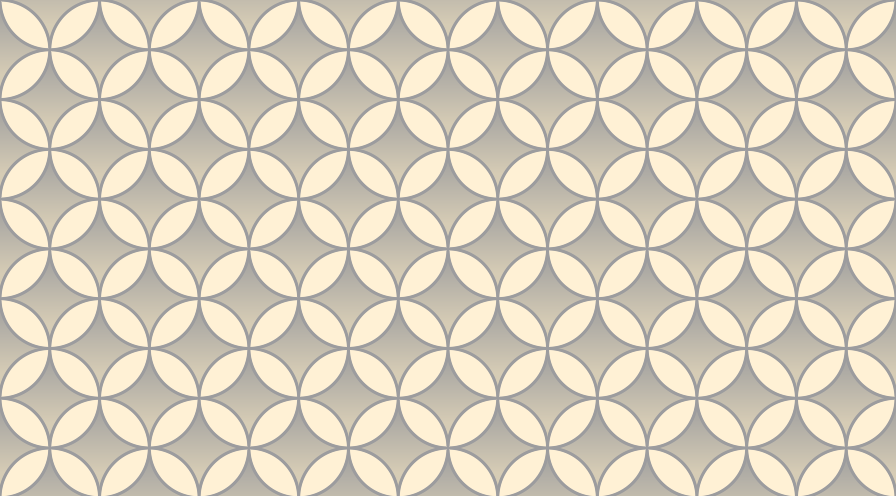
Write a WebGL 1 fragment shader that draws this pattern.

```glsl
precision highp float;
uniform vec2 u_resolution;

// Offset from the nearest point of the unit grid shifted by "shift"
vec2 cellOffset(vec2 p, vec2 shift) {
  return fract(p - shift + 0.5) - 0.5;
}

void main() {
  // Nine repeats across, measured from the top left corner
  float pixel = 9.0 / u_resolution.x;
  vec2 p = vec2(gl_FragCoord.x, gl_FragCoord.y - u_resolution.y) * pixel;

  // Two interleaved grids of touching circles
  vec2 a = cellOffset(p, vec2(0.5, 0.0));
  vec2 b = cellOffset(p, vec2(0.0, 0.5));
  float distA = length(a);
  float distB = length(b);

  // Petals are the overlaps of circles from both grids
  float petal = max(distA, distB) - 0.5;

  // Concave diamonds fade from grey at the top to beige below
  float height = distA < distB ? a.y : b.y;
  float fade = clamp((0.47 - height) / 0.72, 0.0, 1.0);
  vec3 color = mix(vec3(0.62, 0.62, 0.62), vec3(0.84, 0.80, 0.71), fade);

  // Cream petals with a grey outline
  float soft = 0.6 * pixel;
  color = mix(color, vec3(1.0, 0.945, 0.835), 1.0 - smoothstep(-soft, soft, petal));
  float outline = 1.0 - smoothstep(-soft, soft, abs(petal) - 0.0155);
  color = mix(color, vec3(0.61, 0.61, 0.62), outline);

  gl_FragColor = vec4(color, 1.0);
}
```
